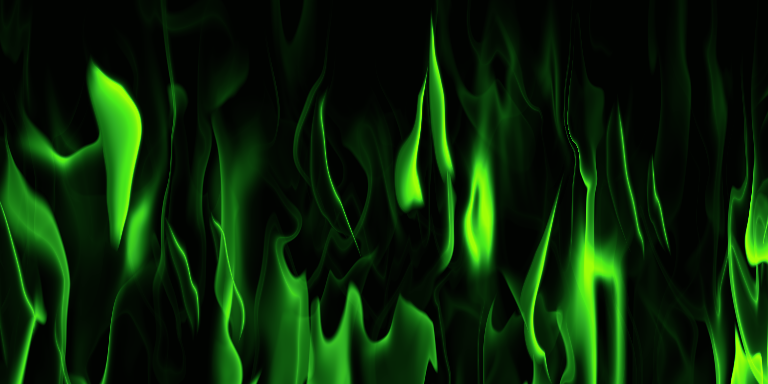
Give the GLSL for this background, as a WebGL 2 fragment shader.

```glsl
#version 300 es
precision highp float;

uniform vec2 u_resolution;
out vec4 fragColor;

const int SHEET_LAYERS = 3;
const float LAYER_OVERLAP = 0.35;
const float SHEET_GAIN = 1.9;
const float SHEET_BANDS = 4.5;
const float SHEET_DECAY = 4.0;
const vec2 SHEET_SCALE = vec2(6.5, 1.4);
const vec2 MASK_SCALE = vec2(6.5, 2.1);
const float MASK_FLOOR = 0.14;
const float FILAMENT_GAIN = 0.6;
const float FILAMENT_SHARPNESS = 55.0;
const float WARP_AMOUNT = 0.16;
const vec2 WARP_SCALE = vec2(5.0, 2.2);
const float CUSP_LIFT = 1.7;
const int TONGUES = 11;
const float TONGUE_GAIN = 1.2;
const float RIM_WIDTH = 0.005;
const float EDGE_SOFTNESS = 0.005;
const float CONTRAST = 1.3;
const float EXPOSURE = 0.75;

const int RAMP_SIZE = 7;
const vec3 RAMP[RAMP_SIZE] = vec3[](
    vec3(0.005, 0.012, 0.005), vec3(0.02, 0.14, 0.02), vec3(0.04, 0.26, 0.04),
    vec3(0.08, 0.45, 0.07), vec3(0.19, 0.70, 0.14), vec3(0.29, 0.92, 0.10),
    vec3(0.62, 1.0, 0.03));
const float RAMP_STOP[RAMP_SIZE] = float[](0.02, 0.14, 0.26, 0.45, 0.70, 0.92, 1.6);

float hash(vec2 p) {
    vec3 q = fract(p.xyx * vec3(0.1031, 0.1030, 0.0973));
    q += dot(q, q.yzx + 33.33);
    return fract((q.x + q.y) * q.z);
}

float noise(vec2 p) {
    vec2 cell = floor(p);
    vec2 f = fract(p);
    f = f * f * f * (f * (f * 6.0 - 15.0) + 10.0);
    float low = mix(hash(cell), hash(cell + vec2(1.0, 0.0)), f.x);
    float high = mix(hash(cell + vec2(0.0, 1.0)), hash(cell + 1.0), f.x);
    return mix(low, high, f.y);
}

// Sideways sway plus a ridged lift folds the plane into pointed hooks.
vec2 flow(vec2 p, float amount, float seed) {
    vec2 scale = WARP_SCALE;
    for (int i = 0; i < 3; i++) {
        vec2 at = p * scale + seed;
        float sway = noise(at) - 0.5;
        float ridge = 2.0 * noise(at * vec2(1.0, 0.6) + 37.0) - 1.0;
        float lift = sqrt(ridge * ridge + 0.004) - 0.4;
        p += amount * vec2(sway, CUSP_LIFT * lift);
        scale *= 1.8;
        amount *= 0.52;
    }
    return p;
}

// Folded veils: a crisp edge on one side, a fading glow on the other.
float sheets(vec2 p, float seed) {
    vec2 q = flow(p, WARP_AMOUNT, seed);
    vec2 at = q * SHEET_SCALE + seed;
    float field = 0.75 * noise(at) + 0.25 * noise(at * 2.1 + 11.0);
    float band = field * SHEET_BANDS;
    float t = fract(band);
    float profile = smoothstep(0.0, 0.1, t) * exp(-SHEET_DECAY * t);
    float strength = hash(vec2(floor(band), seed));
    float streak = 0.5 + noise(q * vec2(28.0, 3.0) + seed);
    float mask = MASK_FLOOR + smoothstep(0.42, 0.9, noise(q * MASK_SCALE + seed + 71.0));
    float filament = exp(-FILAMENT_SHARPNESS * abs(field - 0.5));
    float veil = SHEET_GAIN * profile * streak * mix(0.35, 1.0, strength);
    return mask * (veil + FILAMENT_GAIN * filament);
}

// A curved tongue, pointed at both ends, hollow or filled.
float tongue(vec2 p, float id) {
    float span = 2.0 / float(TONGUES);
    float height = mix(0.35, 0.6, hash(vec2(id, 3.0)));
    float base = mix(-0.1, 0.5, hash(vec2(id, 7.0)));
    float t = (p.y - base) / height;
    if (t <= 0.0 || t >= 1.0) return 0.0;

    float center = span * (id + mix(0.2, 0.8, hash(vec2(id, 13.0))));
    float bend = mix(-0.3, 0.45, hash(vec2(id, 19.0)));
    float lean = mix(-0.08, 0.08, hash(vec2(id, 23.0)));
    float dx = p.x - center - bend * (t - 0.5) * (t - 0.5) - lean * t;
    float girth = mix(0.04, 0.1, hash(vec2(id, 29.0)));
    float halfWidth = girth * pow(t, 0.6) * (1.0 - t);
    float d = abs(dx) - halfWidth;

    float across = clamp(0.5 + 0.5 * dx / max(halfWidth, 0.001), 0.0, 1.0);
    float solid = smoothstep(0.45, 0.85, hash(vec2(id, 31.0)));
    float streak = 0.65 + 0.7 * noise(vec2(dx * 40.0 + 50.0, p.y * 4.0 + id));
    float fill = smoothstep(EDGE_SOFTNESS, -EDGE_SOFTNESS, d) * streak
        * mix(0.15, 1.1, solid) * mix(0.3, 1.0, across);
    float rim = exp(-abs(d) / RIM_WIDTH) * mix(0.3, 0.9, across);
    float ends = smoothstep(0.0, 0.2, t) * smoothstep(1.0, 0.75, t);
    return TONGUE_GAIN * ends * (fill + rim);
}

vec3 flameColor(float heat) {
    vec3 color = RAMP[0];
    for (int i = 1; i < RAMP_SIZE; i++) {
        float blend = (heat - RAMP_STOP[i - 1]) / (RAMP_STOP[i] - RAMP_STOP[i - 1]);
        color = mix(color, RAMP[i], clamp(blend, 0.0, 1.0));
    }
    return color;
}

void main() {
    vec2 p = gl_FragCoord.xy / u_resolution.y;

    // The brightest veil dominates, the others shine through it.
    float heat = 0.0;
    for (int i = 0; i < SHEET_LAYERS; i++) {
        float veil = sheets(p, 17.0 + 43.0 * float(i));
        heat = max(heat, veil) + LAYER_OVERLAP * min(heat, veil);
    }
    heat *= mix(1.0, 0.15, smoothstep(0.35, 1.0, p.y));

    vec2 bent = flow(p, 0.6 * WARP_AMOUNT, 5.0);
    for (int i = 0; i < TONGUES; i++) heat = max(heat, tongue(bent, float(i)));

    fragColor = vec4(flameColor(EXPOSURE * pow(heat, CONTRAST)), 1.0);
}
```
